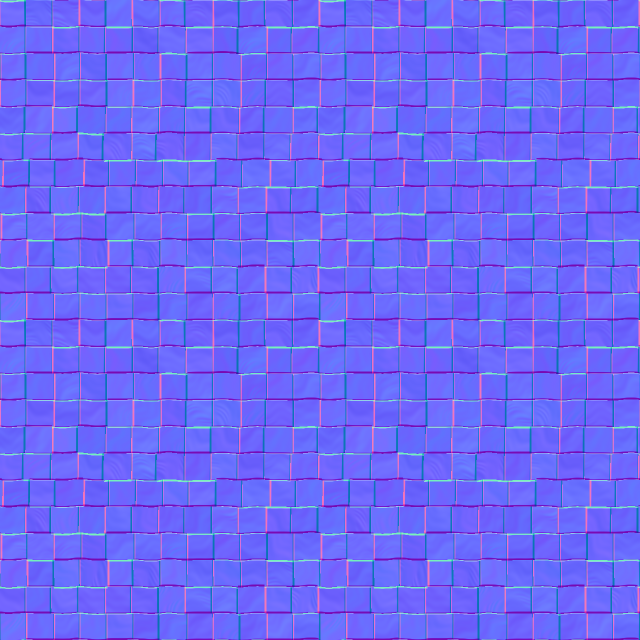
Give the GLSL for this texture map, as a three.js fragment shader.

```glsl
// Normal map of small square tiles in 24 rows of 24, their layout recurring every 12.
// Uneven tile heights set the bevel slopes at each joint; layered sines add soft
// streaks and curved grain to the faces. The slopes are then packed as colour.
varying vec2 vUv;

const float TILES = 24.0;          // tiles across and up
const float PERIOD = 12.0;         // tiles before the layout recurs
const float ROW_SHIFT = 0.2;       // range of the sideways shift of rows
const float JOINT = 0.064;         // joint width, in tiles
const float SOFT = 0.012;          // bevel edge softness, in tiles
const float STEEP = 2.3;           // slope of a raised bevel
const float SHALLOW = 0.45;        // slope of a sunken bevel
const vec2 BASE_SLOPE = vec2(-0.165, -0.18);
const vec2 TILT = vec2(0.09, 0.17); // range of tilt between tiles
const float CLOUD = 0.042;         // strength of the broad streaks
const float GRAIN = 0.095;         // strength of the fine grain
const vec3 GLINT = vec3(0.76, 0.73, 1.0);
const float SAMPLE_STEP = 1.0 / 1024.0;
const float TAU = 6.2831853;

vec3 hash3(vec2 cell) {
  vec2 c = mod(cell, PERIOD);
  vec3 k = vec3(dot(c, vec2(127.1, 311.7)), dot(c, vec2(269.5, 183.3)),
                dot(c, vec2(419.2, 371.9)));
  return fract(sin(k + 1.7) * 43758.545);
}

// Shifts each row, leans its joints and makes the tile widths uneven.
vec2 layRow(vec2 q) {
  float row = mod(floor(q.y), PERIOD);
  vec3 r = hash3(vec2(row, 5.5));
  q.x += (r.x - 0.5) * ROW_SHIFT + (fract(q.y) - 0.5) * (r.y - 0.5) * 0.06;
  q.x += 0.025 * sin(TAU * (q.x * 5.0 / PERIOD + r.z));
  return q;
}

float heightAt(vec2 cell) {
  return hash3(cell + 0.25).x;
}

// Bevel slope: the higher tile takes the wider and steeper part of the joint.
float bevel(float dist, float rise) {
  float share = smoothstep(-0.8, 0.8, rise);
  float width = JOINT * share;
  return mix(SHALLOW, STEEP, share) * (1.0 - smoothstep(width - SOFT, width + SOFT, dist));
}

// Tilt, cloudy streaks and curved grain on one tile face.
vec2 faceSlope(vec2 p, vec2 cell) {
  vec3 r = hash3(cell);
  vec3 s = hash3(cell + 0.5);
  vec2 slope = BASE_SLOPE + (r.xy - 0.5) * TILT;
  float angle = 0.25 + (r.z - 0.5) * 2.6;
  vec2 along = vec2(cos(angle), sin(angle));
  vec2 across = vec2(-along.y, along.x);
  float u = dot(p, along);
  float v = dot(p, across) + 0.12 * sin(u * 4.0 + s.x * TAU);
  float freq = 5.0;
  float amp = CLOUD;
  for (int i = 0; i < 3; i++) {
    float phase = TAU * fract(s.y * (float(i) + 1.0) + s.z);
    float wave = sin(v * freq + 1.3 * sin(u * freq * 0.45 + phase) + phase);
    slope += (across + 0.5 * along) * amp * wave;
    freq *= 1.9;
    amp *= 0.68;
  }
  // Grain shows clearly on some tiles only, and in patches.
  float worn = smoothstep(0.5, 1.0, s.x);
  float patches = smoothstep(-0.4, 0.8, sin(u * 5.0 + v * 4.0 + s.y * TAU));
  float lines = sin(v * 34.0 + 2.0 * sin(v * 9.0 + s.z * TAU));
  return slope + across * GRAIN * worn * patches * lines;
}

vec3 tileColour(vec2 uv) {
  vec2 q = uv * TILES;
  q.y += 0.014 * sin(TAU * q.x * 7.0 / PERIOD) + 0.01 * sin(TAU * q.x * 11.0 / PERIOD);
  vec2 laid = layRow(q);
  vec2 cell = floor(laid);
  vec2 f = fract(laid);

  // Rise above the four neighbours, with a slight bias to right and lower bevels.
  float h = heightAt(cell);
  float left = h - heightAt(cell - vec2(1.0, 0.0)) - 0.08;
  float right = h - heightAt(cell + vec2(1.0, 0.0)) + 0.08;
  float below = h - heightAt(floor(layRow(q - vec2(0.0, 1.0)))) + 0.16;
  float above = h - heightAt(floor(layRow(q + vec2(0.0, 1.0)))) - 0.16;

  vec2 slope = faceSlope(f - 0.5, cell);
  slope.x += bevel(f.x, left) - bevel(1.0 - f.x, right);
  float top = bevel(1.0 - f.y, above);
  slope.y += top - bevel(f.y, below);

  // Pack the normal and brighten the shallow upper bevels.
  vec3 colour = normalize(vec3(slope, 1.0)) * 0.5 + 0.5;
  colour.b = min(colour.b + 0.012, 1.0);
  float glint = smoothstep(0.1, 0.5, top) * (1.0 - smoothstep(0.9, 1.5, top));
  return mix(colour, GLINT, 0.8 * glint);
}

void main() {
  // Four samples smooth the thin joints.
  vec3 sum = vec3(0.0);
  for (int j = 0; j < 2; j++) {
    for (int i = 0; i < 2; i++) {
      sum += tileColour(vUv + (vec2(float(i), float(j)) - 0.5) * SAMPLE_STEP);
    }
  }
  gl_FragColor = vec4(sum * 0.25, 1.0);
}
```
